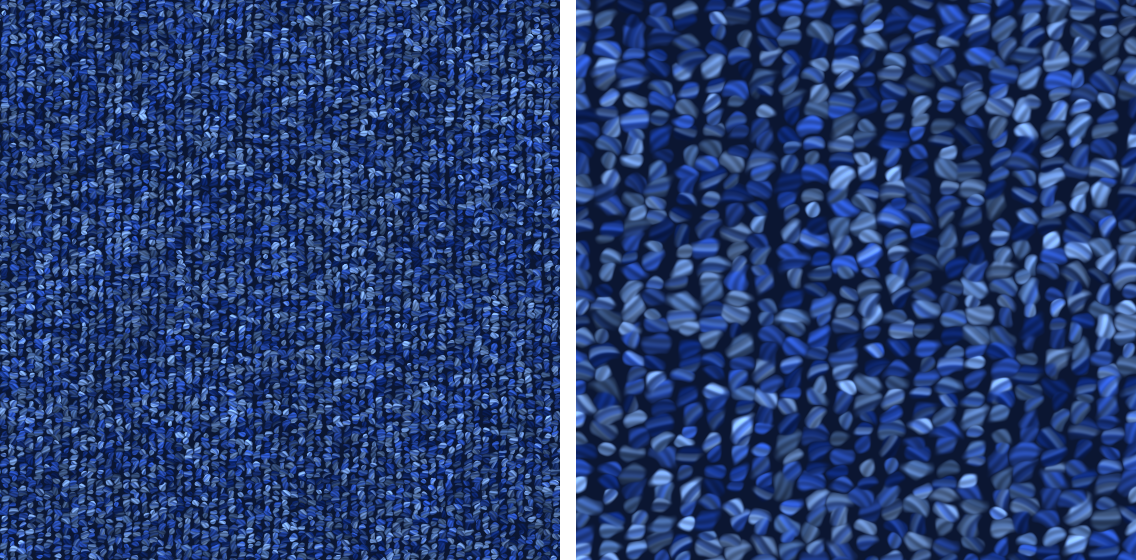
Left, the full canvas; right, a detail of the centre.
A three.js fragment shader for this texture:

```glsl
// Blue loop-pile carpet: upright rows of small tilted, heathered yarn loops.
varying vec2 vUv;

const float COLUMNS = 64.0;               // yarn rows across the canvas
const float LOOPS = 104.0;                // loops along each yarn row
const vec2 LOOP_RADII = vec2(0.60, 0.40); // in column widths
const vec2 JITTER = vec2(0.34, 0.60);     // scatter of loop centres, in cells
const float TILT = 0.45;                  // mean lean, radians
const float TILT_SPREAD = 2.2;
const float FIBRE_FREQUENCY = 17.0;
const float FIBRE_CONTRAST = 0.15;
const float EDGE_SHARPNESS = 9.0;
const float PATCH_STRENGTH = 0.08;

const vec3 GAP = vec3(0.042, 0.085, 0.195);
const vec3 NAVY = vec3(0.045, 0.135, 0.39);
const vec3 ROYAL = vec3(0.15, 0.29, 0.67);
const vec3 SLATE = vec3(0.23, 0.345, 0.54);
const vec3 PALE = vec3(0.43, 0.58, 0.83);

float hash(vec2 p) {
  vec3 q = fract(vec3(p.xyx) * 0.1031);
  q += dot(q, q.yzx + 33.33);
  return fract((q.x + q.y) * q.z);
}

// Broad uneven tone, slightly stretched along the rows.
float patches(vec2 p) {
  float a = sin(p.x * 17.0 + 2.0 * sin(p.y * 7.0));
  float b = sin(p.y * 13.0 + 2.5 * sin(p.x * 11.0 + 1.0));
  float c = sin(p.x * 47.0 + p.y * 9.0 + 2.0 * sin(p.y * 19.0));
  return (a + b + c) / 3.0;
}

// Each strand takes one yarn, with a slight pull along the row.
vec3 yarnColour(vec2 cell) {
  float run = hash(vec2(cell.x + 71.0, floor(cell.y / 4.0)));
  float pick = mix(hash(cell + 19.0), run, 0.14);
  vec3 colour = mix(NAVY, ROYAL, smoothstep(0.18, 0.36, pick));
  colour = mix(colour, SLATE, smoothstep(0.47, 0.58, pick));
  return mix(colour, PALE, smoothstep(0.66, 0.84, pick));
}

void main() {
  vec2 grid = vUv * vec2(COLUMNS, LOOPS);
  grid.x += 0.12 * sin(vUv.y * 31.0 + 4.0 * sin(vUv.x * 9.0));
  float tone = 1.0 + PATCH_STRENGTH * patches(vUv);

  // Soft cellular blend: the highest loop wins, the gap shows between loops.
  vec3 sum = GAP;
  float total = 1.0;
  for (int i = -1; i <= 1; i++) {
    float column = floor(grid.x) + float(i);
    float along = grid.y + 7.0 * hash(vec2(column, 5.0));
    for (int j = -2; j <= 2; j++) {
      vec2 cell = vec2(column, floor(along) + float(j));
      vec2 scatter = vec2(hash(cell + 3.0), hash(cell + 41.0)) - 0.5;
      vec2 centre = cell + 0.5 + scatter * JITTER;
      vec2 d = vec2(grid.x, along) - centre;
      d.y *= COLUMNS / LOOPS;

      // Turn into the loop's own axes and bow it into a bean.
      float angle = TILT + TILT_SPREAD * (hash(cell + 83.0) - 0.5);
      float c = cos(angle);
      float s = sin(angle);
      vec2 q = vec2(c * d.x + s * d.y, c * d.y - s * d.x);
      q.y += 0.9 * (hash(cell + 67.0) - 0.3) * q.x * q.x;

      // Uneven outline and height.
      float phase = 6.28 * hash(cell + 29.0);
      vec2 e = q / (LOOP_RADII * mix(0.72, 1.18, hash(cell + 57.0)));
      float height = 1.0 - dot(e, e) * (1.0 + 0.2 * sin(9.0 * q.x + phase));
      float lift = 0.45 * (hash(cell + 101.0) - 0.5);

      // Two yarns twisted together, with fine fibres and light from above.
      float twist = q.y * FIBRE_FREQUENCY + q.x * 6.0 + phase;
      float strand = smoothstep(-0.3, 0.9, sin(twist * 0.5));
      vec3 yarn = mix(yarnColour(cell), yarnColour(cell + 211.0), 0.6 * strand);
      float light = 1.0 + FIBRE_CONTRAST * sin(twist) + 0.3 * d.y;
      light *= mix(0.74, 1.2, hash(cell + 131.0)) * tone;
      vec3 colour = mix(GAP, yarn * light, smoothstep(-0.1, 0.72, height));

      float weight = exp(EDGE_SHARPNESS * (height + lift));
      sum += colour * weight;
      total += weight;
    }
  }
  gl_FragColor = vec4(clamp(sum / total, 0.0, 1.0), 1.0);
}
```
